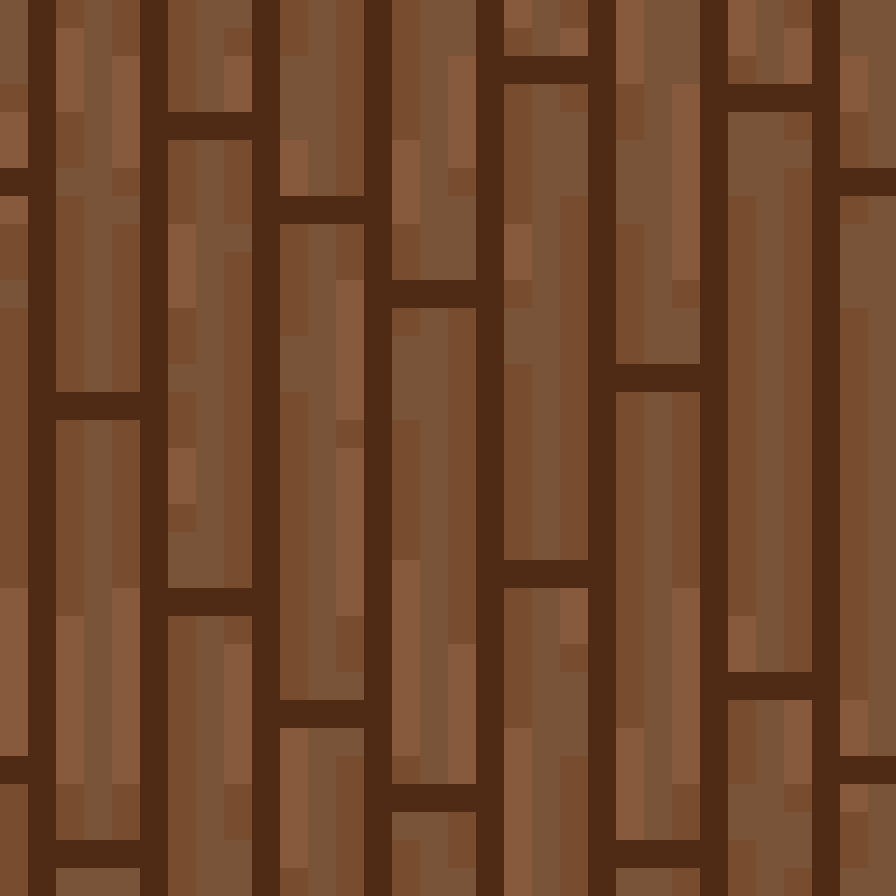
This texture is drawn by a three.js fragment shader. Its source:

```glsl
// Upright wooden planks on a 32 x 32 grid of square cells: eight columns, each
// three strands wide, split by dark grooves and two staggered joints per column.
// Hashed runs of light and grey cells wrap vertically, so the pattern tiles.
varying vec2 vUv;

float hash(vec3 p) {
  return fract(sin(dot(p, vec3(12.99, 78.23, 37.72))) * 4375.85);
}

// Value belonging to one of eight columns
float pick(vec4 firstHalf, vec4 secondHalf, float column) {
  vec4 values = column < 4.0 ? firstHalf : secondHalf;
  return dot(values, vec4(equal(vec4(0.0, 1.0, 2.0, 3.0), vec4(mod(column, 4.0)))));
}

// 1 inside a vertical run of cells that wraps around the tile
float inRun(float row, float start, float size) {
  return 1.0 - step(size - 0.5, mod(row - start, 32.0));
}

vec3 planks(vec2 uv) {
  vec3 groove = vec3(0.31, 0.165, 0.08);
  vec3 brown = vec3(0.47, 0.30, 0.18);
  vec3 greyBrown = vec3(0.475, 0.33, 0.225);
  vec3 lightBrown = vec3(0.53, 0.353, 0.24);

  vec2 cell = floor(uv * 32.0);
  float row = mod(31.0 - cell.y, 32.0); // counted downwards
  float column = mod(floor((cell.x - 1.0) / 4.0), 8.0);
  float strand = mod(cell.x - 1.0, 4.0); // 0 is the groove

  // Grooves and staggered joints
  float upperJoint = pick(vec4(14.0, 4.0, 7.0, 10.0), vec4(2.0, 13.0, 3.0, 6.0), column);
  float lowerJoint = pick(vec4(30.0, 21.0, 25.0, 28.0), vec4(20.0, 30.0, 24.0, 27.0), column);
  if (strand < 0.5 || abs(row - upperJoint) < 0.5 || abs(row - lowerJoint) < 0.5) return groove;

  // Grey core strand
  if (abs(strand - 2.0) < 0.5) return greyBrown;

  // Outer strands: one grey and one light run in each half of the height
  float grey = 0.0;
  float light = 0.0;
  for (int i = 0; i < 2; i++) {
    float half_ = float(i);
    vec3 seed = vec3(column + 1.0, strand, half_ * 5.0);
    float start = half_ * 16.0 + floor(hash(seed) * 11.0);
    float size = 2.0 + floor(hash(seed + 11.0) * 6.0);
    float gap = 1.0 + floor(hash(seed + 23.0) * 4.0);
    float greySize = 1.0 + floor(hash(seed + 37.0) * 3.0);
    light = max(light, inRun(row, start, size));
    grey = max(grey, inRun(row, start + size + gap, greySize));
  }
  return mix(mix(brown, greyBrown, grey), lightBrown, light);
}

void main() {
  // Average a 4 x 4 grid of samples across the footprint to smooth the edges
  vec2 footprint = fwidth(vUv);
  vec3 color = vec3(0.0);
  for (int y = 0; y < 4; y++) {
    for (int x = 0; x < 4; x++) {
      vec2 offset = (vec2(float(x), float(y)) - 1.5) / 4.0;
      color += planks(vUv + offset * footprint);
    }
  }
  gl_FragColor = vec4(color / 16.0, 1.0);
}
```
